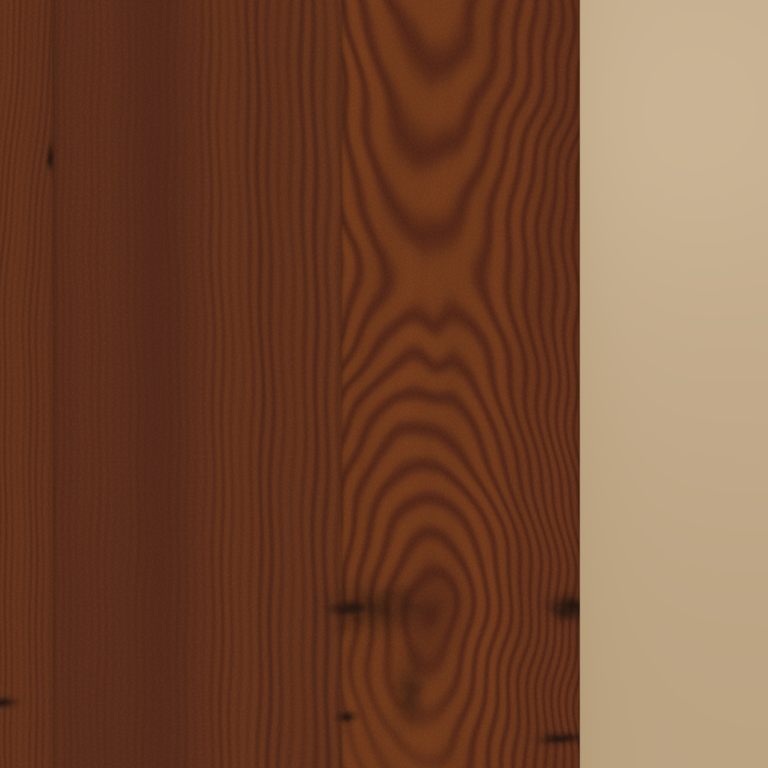
This texture is drawn by a Shadertoy shader. Its source:

```glsl
// Stained wood: a straight-grained plank and a knotty flame-grained plank beside a plain beige wall.
const float TAU = 6.2831853;

vec2 hash2(vec2 p) {
    vec3 q = fract(p.xyx * vec3(0.1031, 0.103, 0.0973));
    q += dot(q, q.yzx + 33.33);
    return fract((q.xx + q.yz) * q.zy);
}

// Distance to the nearest scattered point, one point per cell
float cellular(vec2 p) {
    vec2 cell = floor(p), f = fract(p);
    float nearest = 1.0;
    for (int j = -1; j <= 1; j++)
        for (int i = -1; i <= 1; i++) {
            vec2 o = vec2(i, j);
            nearest = min(nearest, length(o + hash2(cell + o) - f));
        }
    return nearest;
}

float waves(vec2 p) {
    float sum = 0.0, amp = 0.5;
    for (int i = 0; i < 4; i++) {
        sum += amp * sin(p.x + 1.7 * sin(p.y + float(i)));
        p = mat2(1.5, 1.1, -1.1, 1.5) * p + 2.3;
        amp *= 0.5;
    }
    return sum;
}

float smoothMin(float a, float b, float k) {
    float h = max(k - abs(a - b), 0.0) / k;
    return min(a, b) - 0.25 * k * h * h;
}

float ringDarkness(float phase, float sharpness) {
    return pow(0.5 + 0.5 * cos(TAU * phase), sharpness);
}

vec3 straightPlank(vec2 p) {
    float strip = 1.0 - smoothstep(0.066, 0.074, p.x);
    float x = p.x - strip * 0.025 * smoothstep(0.55, 1.0, p.y);
    float bend = 0.35 * waves(vec2(p.x * 9.0, p.y * 4.0)) + 0.12 * sin(p.y * 33.0 + p.x * 40.0);
    float phase = 125.0 * x - 72.0 * x * x + bend;
    float dark = ringDarkness(phase, 1.4);
    float bold = 0.35 + 0.5 * smoothstep(0.2, 0.36, p.x) + 0.25 * strip;
    bold *= 0.8 + 0.35 * sin(phase * 1.3 + p.y * 2.0);

    // Broad tone bands running along the grain
    float tone = 0.5 * smoothstep(0.2, 0.33, p.x) + 0.4 * strip
               - 0.45 * exp(-pow((p.x - 0.195) / 0.045, 2.0))
               + 0.25 * waves(vec2(p.x * 45.0, p.y * 1.2));
    vec3 col = mix(vec3(0.352, 0.177, 0.108), vec3(0.412, 0.212, 0.112), clamp(tone + 0.25, -0.4, 1.0));
    col = mix(col, vec3(0.285, 0.138, 0.093), dark * bold * 0.75);
    return col * (1.0 - 0.18 * exp(-abs(p.x - 0.07) / 0.003));
}

vec3 flamePlank(vec2 p) {
    float dx = p.x - 0.56 + 0.008 * sin(p.y * 19.0) + 0.003 * sin(p.y * 53.0 + p.x * 30.0);
    float dy = p.y - 0.20;

    // Hanging arches above meet closed rings around the heart below
    float side = smoothstep(-0.03, 0.03, dx);
    float upper = 5.4 + (1.0 - p.y) / 0.12 + 190.0 * dx * dx;
    float lower = 20.0 * length(vec2(dx * mix(1.3, 1.6, side), dy * (dy < 0.0 ? 0.8 : 1.0)))
                + mix(130.0, 185.0, side) * dx * dx;
    lower += 0.45 * exp(-pow((p.x - 0.567) / 0.018, 2.0)) * smoothstep(0.43, 0.54, p.y);
    float phase = smoothMin(upper, lower, 1.5) + 0.22 * waves(p * vec2(17.0, 9.0));
    float dark = ringDarkness(phase, 1.7);
    float fade = 1.0 - 0.5 * (1.0 - smoothstep(0.0, 0.25, p.y)) * (1.0 - smoothstep(0.55, 0.62, p.x));

    vec3 col = mix(vec3(0.445, 0.228, 0.108), vec3(0.395, 0.197, 0.108), smoothstep(0.6, 0.76, p.x));
    col *= 1.0 + 0.04 * waves(vec2(p.x * 60.0, p.y * 5.0));
    col = mix(col, vec3(0.305, 0.14, 0.09), dark * 0.8 * fade);
    float heart = exp(-dot(vec2(dx + 0.005, dy) / vec2(0.04, 0.06), vec2(dx + 0.005, dy) / vec2(0.04, 0.06)));
    return mix(col, vec3(0.31, 0.145, 0.09), 0.65 * heart);
}

// Knots: centre and radii
float knots(vec2 p) {
    vec4 spots[8] = vec4[8](
        vec4(0.458, 0.208, 0.025, 0.010), vec4(0.490, 0.208, 0.050, 0.025),
        vec4(0.741, 0.209, 0.022, 0.014), vec4(0.731, 0.039, 0.023, 0.007),
        vec4(0.534, 0.098, 0.016, 0.035), vec4(0.452, 0.067, 0.010, 0.006),
        vec4(0.005, 0.086, 0.014, 0.006), vec4(0.066, 0.795, 0.004, 0.014));
    float shade = 0.0;
    for (int i = 0; i < 8; i++) {
        vec2 d = (p - spots[i].xy) / spots[i].zw;
        d += 0.25 * waves(p * 90.0);
        float soft = (i == 1 || i == 4) ? 0.5 : 0.85;
        shade = max(shade, soft * exp(-dot(d, d)));
    }
    return shade;
}

vec3 wall(vec2 p) {
    vec3 col = mix(vec3(0.735, 0.638, 0.510), vec3(0.778, 0.688, 0.565), smoothstep(0.0, 0.95, p.y));
    col += 0.018 * exp(-dot(p - vec2(0.89, 0.83), p - vec2(0.89, 0.83)) * 30.0);
    return col - vec3(0.022, 0.022, 0.032) * exp(-(p.x - 0.755) / 0.04);
}

void mainImage(out vec4 fragColor, in vec2 fragCoord) {
    vec2 p = fragCoord / iResolution.xy;
    float aa = 1.0 / iResolution.x;

    vec3 wood = mix(straightPlank(p), flamePlank(p), smoothstep(-0.002, 0.002, p.x - 0.445));
    wood *= 1.0 - 0.15 * exp(-abs(p.x - 0.445) / 0.003);
    wood = mix(wood, vec3(0.12, 0.075, 0.055), knots(p));

    // Fine pores and glints, then the shaded outer edge
    float speck = 1.0 - smoothstep(0.1, 0.4, cellular(p * vec2(260.0, 190.0)));
    wood += vec3(0.022, 0.014, 0.006) * (speck - 0.25);
    wood *= 1.0 - 0.2 * exp(-abs(p.x - 0.755) / 0.004);

    vec3 col = mix(wood, wall(p), smoothstep(-aa, aa, p.x - 0.755));
    fragColor = vec4(col, 1.0);
}
```
